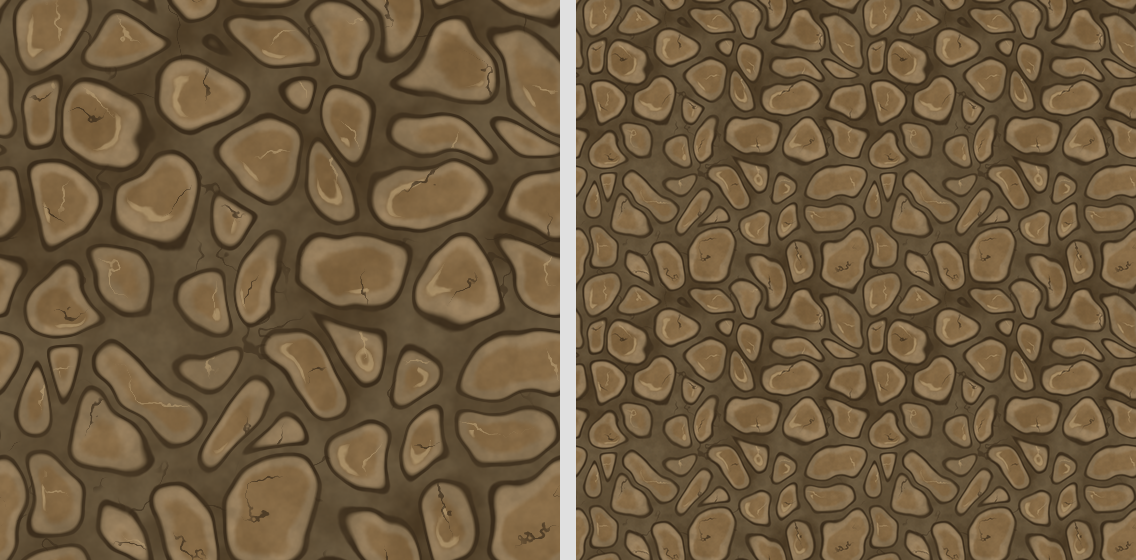
Left, the tile; right, the same tile 2 across and 2 down.
Give the GLSL for this texture, as a Shadertoy shader.

```glsl
#define GRID 7.0
#define JITTER 0.85
#define SIZE_SPREAD 0.26
#define ROUNDNESS 11.0
#define GAP_MIN 0.075
#define GAP_SPREAD 0.075
#define RIM_WIDTH 0.13
#define OUTLINE_WIDTH 0.034

const vec3 DIRT_DARK = vec3(0.28, 0.215, 0.13);
const vec3 DIRT_LIGHT = vec3(0.41, 0.345, 0.245);
const vec3 INK = vec3(0.22, 0.165, 0.10);
const vec3 STONE_DARK = vec3(0.46, 0.355, 0.22);
const vec3 STONE_LIGHT = vec3(0.54, 0.43, 0.285);
const vec3 RIM_DARK = vec3(0.49, 0.41, 0.295);
const vec3 RIM_LIGHT = vec3(0.61, 0.51, 0.375);
const vec3 CHALK = vec3(0.69, 0.59, 0.43);

// Integer hash of a cell that wraps after "period" cells
vec2 hash(vec2 cell, float period, uint seed) {
    uvec2 v = uvec2(mod(cell + 0.5, period)) + uvec2(seed, seed * 7u);
    for (int i = 0; i < 2; i++) {
        v = v * 1664525u + 1013904223u;
        v.x += v.y * 1664525u;
        v.y += v.x * 1664525u;
        v ^= v >> 16u;
    }
    return vec2(v >> 16u) / 65536.0;
}

float noise(vec2 uv, float period, uint seed) {
    vec2 p = uv * period, i = floor(p), f = fract(p);
    f = f * f * f * (f * (f * 6.0 - 15.0) + 10.0);
    vec2 e = vec2(1.0, 0.0);
    float low = mix(hash(i, period, seed).x, hash(i + e, period, seed).x, f.x);
    float high = mix(hash(i + e.yx, period, seed).x, hash(i + 1.0, period, seed).x, f.x);
    return mix(low, high, f.y);
}

float fbm(vec2 uv, float period, uint seed) {
    float sum = 0.0, amp = 0.533;
    for (uint i = 0u; i < 4u; i++) {
        sum += amp * noise(uv, period, seed + i);
        period *= 2.0;
        amp *= 0.5;
    }
    return sum;
}

// Stone seed: centre and size weight
vec3 site(vec2 cell) {
    vec2 offset = (hash(cell, GRID, 3u) - 0.5) * JITTER + 0.5;
    return vec3(cell + offset, SIZE_SPREAD * hash(cell, GRID, 11u).x);
}

// Rounded weighted Voronoi: distance inside the border, and the owning cell
float stoneField(vec2 p, out vec2 owner, out vec3 own) {
    float best = 1e5;
    for (int k = 0; k < 25; k++) {
        vec2 cell = floor(p) + vec2(k % 5, k / 5) - 2.0;
        vec3 s = site(cell);
        float power = dot(p - s.xy, p - s.xy) - s.z;
        if (power < best) { best = power; owner = cell; own = s; }
    }
    float sum = 0.0;
    for (int k = 0; k < 25; k++) {
        if (k == 12) continue;
        vec3 s = site(owner + vec2(k % 5, k / 5) - 2.0);
        float power = dot(p - s.xy, p - s.xy) - s.z;
        float border = (power - best) / (2.0 * length(s.xy - own.xy) + 0.001);
        sum += exp(-ROUNDNESS * border);
    }
    return -log(sum) / ROUNDNESS;
}

float stroke(float d, float width) {
    return 1.0 - smoothstep(0.3 * width, width, abs(d));
}

vec2 turn(vec2 v, float a) {
    return vec2(cos(a) * v.x + sin(a) * v.y, cos(a) * v.y - sin(a) * v.x);
}

void mainImage(out vec4 fragColor, in vec2 fragCoord) {
    vec2 uv = fragCoord / iResolution.xy;

    // Bend the plane so that the stones get uneven outlines
    vec2 bend = vec2(noise(uv, 6.0, 21u), noise(uv, 6.0, 22u)) - 0.5;
    vec2 wobble = vec2(noise(uv, 17.0, 23u), noise(uv, 17.0, 24u)) - 0.5;
    vec2 p = uv * GRID + bend * 0.75 + wobble * 0.16;

    vec2 owner;
    vec3 own;
    float field = stoneField(p, owner, own);
    vec2 rnd = hash(owner, GRID, 31u), pick = hash(owner, GRID, 37u);
    float inside = field - GAP_MIN - GAP_SPREAD * rnd.x;
    vec2 local = p - own.xy;

    float broad = smoothstep(0.25, 0.75, fbm(uv, 5.0, 41u));
    float smudge = smoothstep(0.25, 0.75, fbm(uv, 18.0, 47u));
    float grain = fbm(uv, 70.0, 53u) - 0.5;
    float tremble = fbm(uv, 21.0, 59u) - 0.5;

    // Dirt with loose hairlines
    vec3 color = mix(DIRT_DARK, DIRT_LIGHT, 0.65 * broad + 0.35 * smudge);
    float hair = stroke(fbm(uv, 8.0, 61u) - 0.5, 0.012);
    color = mix(color, INK, 0.55 * hair * smoothstep(0.5, 0.7, noise(uv, 13.0, 67u)));

    // Soft shadow and hand drawn outline
    color = mix(color, DIRT_DARK, 0.45 * smoothstep(-0.075, -0.01, inside));
    float outline = stroke(inside + 0.032 + 0.03 * tremble, OUTLINE_WIDTH);
    color = mix(color, INK, outline * (0.55 + 0.4 * smudge));

    // Stone face with a pale rim
    vec3 face = mix(STONE_DARK, STONE_LIGHT, 0.5 * smudge + 0.3 * broad + 0.2 * rnd.y);
    vec3 rim = mix(RIM_DARK, RIM_LIGHT, 0.6 * smudge + 0.4 * pick.y);
    float core = inside + 0.12 * tremble;
    face = mix(rim, face, smoothstep(RIM_WIDTH * 0.55, RIM_WIDTH * 1.15, core));
    face = mix(face, RIM_DARK, 0.5 * (1.0 - smoothstep(0.0, 0.05, inside)));

    // Chalk arc along the inner rim
    vec2 lightDir = turn(vec2(-0.6, -0.8), 2.4 * (rnd.y - 0.5));
    float arc = smoothstep(0.55, 0.9, dot(local, lightDir) / (length(local) + 0.001));
    arc *= stroke(core - RIM_WIDTH * 1.1, 0.036 * arc + 0.001);
    face = mix(face, CHALK, 0.75 * arc * step(0.4, pick.x));

    // Wandering cracks, one dark and one pale
    for (int i = 0; i < 2; i++) {
        float k = float(i);
        vec2 along = turn(local - 0.08 * k, 6.28 * fract(rnd.x + 0.37 * k));
        float drift = (fbm(uv, 24.0, 71u + uint(i) * 9u) - 0.5) * 0.5;
        float taper = 1.0 - smoothstep(0.04, 0.3, abs(along.x + 0.05));
        float crack = stroke(along.y + drift, 0.005 + 0.022 * taper) * taper;
        float present = step(0.45, fract(pick.y + 0.5 * k));
        face = mix(face, i == 0 ? INK : CHALK, 0.7 * crack * present);
    }

    color = mix(color, face, smoothstep(-0.018, 0.022, inside));
    color *= 1.0 + 0.1 * grain;
    fragColor = vec4(color, 1.0);
}
```
